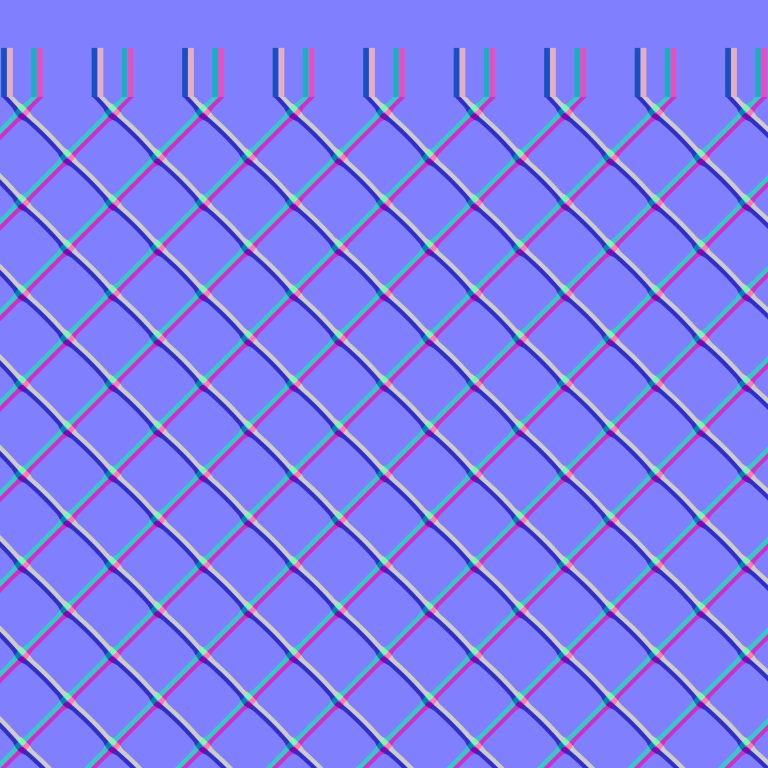
Write a three.js fragment shader that draws this texture map.

```glsl
varying vec2 vUv;

// Signed distance to the nearest whole number
vec2 toNearest(vec2 p) {
  return fract(p + 0.5) - 0.5;
}

// Ridge profile: -1 and +1 on its two slopes, 0 outside
float ridge(float d, float halfWidth, float blur) {
  float inside = 1.0 - smoothstep(halfWidth - blur, halfWidth + blur, abs(d));
  return clamp(d / blur, -1.0, 1.0) * inside;
}

// Surface tilt of the woven diagonal wires
vec2 meshTilt(vec2 p) {
  vec2 diagonal = vec2(p.x + p.y, p.y - p.x);
  vec2 d = toNearest(diagonal);

  // Falling wires bow slightly between the crossings
  d.x -= 0.022 * abs(sin(3.14159265 * diagonal.y));

  // Wires flare where they cross
  vec2 halfWidth = 0.064 + 0.026 * (1.0 - smoothstep(0.03, 0.17, abs(d.yx)));
  float falling = ridge(d.x, halfWidth.x, 0.013);
  float rising = ridge(d.y, halfWidth.y, 0.013);
  vec2 tilt = 1.3 * (falling * vec2(1.0, 1.0) + rising * vec2(-1.0, 1.0));
  return tilt * smoothstep(0.0, 0.035, length(d));
}

// Surface tilt of the paired upright wire ends
vec2 uprightTilt(float x) {
  float side = x < 0.0 ? -1.0 : 1.0;
  float slope = ridge(abs(x) - 0.166, 0.062, 0.009) * side;
  return slope * vec2(1.7, -0.8 * side);
}

void main() {
  // One unit is the spacing between crossings in a row
  vec2 p = (vUv - 0.5) * 6.0 * sqrt(2.0);
  float x = toNearest(p).x;

  // Mesh below, uprights above it, plain band on top
  float aboveMesh = smoothstep(3.163, 3.179, p.y);
  float topBand = smoothstep(3.704, 3.720, p.y);
  vec2 tilt = mix(meshTilt(p), uprightTilt(x), aboveMesh);

  // Faint seams in the top band
  float seam = ridge(abs(x) - 0.25, 0.012, 0.008);
  tilt = mix(tilt, vec2(0.03 * seam, 0.0), topBand);

  vec3 normal = normalize(vec3(tilt, 1.0));
  gl_FragColor = vec4(normal * 0.5 + 0.5, 1.0);
}
```
